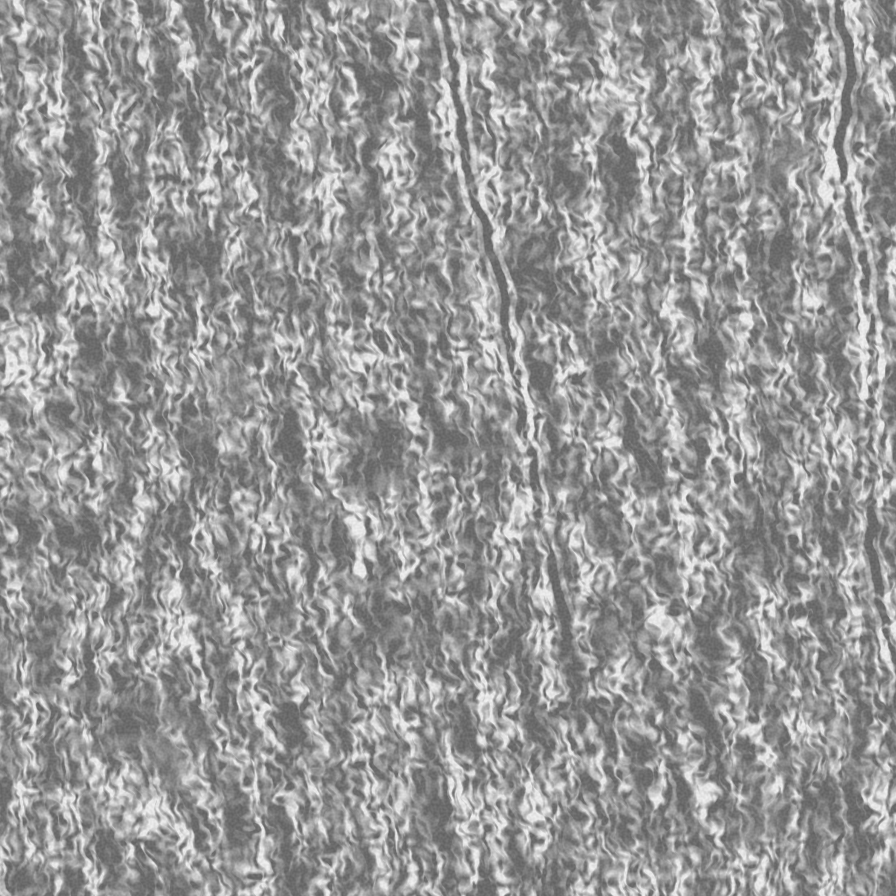
Reproduce this texture procedurally as a WebGL 1 fragment shader.

```glsl
precision highp float;
// Crinkled grey foil: glossy, broken upright ridges over a matt dark ground.
uniform vec2 u_resolution;

const float GROUND = 0.415;
const float MIDTONE = 0.585;
const float GLINT = 0.91;
const float WRINKLE_TONE = 0.57;

float hash(vec2 cell) {
  vec3 q = fract(cell.xyx * 0.1031);
  q += dot(q, q.yzx + 33.33);
  return fract((q.x + q.y) * q.z);
}

float cornerSlope(vec2 cell, vec2 offset) {
  float angle = 6.2832 * hash(cell);
  return dot(vec2(cos(angle), sin(angle)), offset);
}

// Gradient noise, about -0.7 to 0.7
float noise(vec2 p, float seed) {
  p += seed * vec2(37.3, 91.7);
  vec2 i = floor(p);
  vec2 f = p - i;
  vec2 u = f * f * f * (f * (f * 6.0 - 15.0) + 10.0);
  vec2 e = vec2(1.0, 0.0);
  float low = mix(cornerSlope(i, f), cornerSlope(i + e, f - e), u.x);
  float high = mix(cornerSlope(i + e.yx, f - e.yx), cornerSlope(i + 1.0, f - 1.0), u.x);
  return mix(low, high, u.y);
}

// Bright thin lines along the zero contours of the noise, centred on zero
float threads(vec2 p, float seed) {
  return 0.176 - abs(noise(p, seed));
}

float softMax(float a, float b, float softness) {
  float d = a - b;
  return 0.5 * (a + b + sqrt(d * d + softness * softness));
}

// Long dark crease with two lit rims, fading in and out along its length
float crease(vec2 p, float topX, float lean, float seed) {
  float wiggle = 0.009 * noise(p * vec2(4.0, 34.0), seed) + 0.03 * noise(p.yy * 4.0, seed);
  float d = abs(p.x - topX - lean * (1.0 - p.y) + wiggle);
  float valley = 1.0 - smoothstep(0.002, 0.006, d);
  float rim = 1.0 - smoothstep(0.0015, 0.005, abs(d - 0.009));
  float fade = smoothstep(0.15, 0.4, p.y + 0.5 * noise(p.yy * 5.0, seed + 1.0));
  return fade * (1.3 * rim - 1.5 * valley);
}

// Faint, mostly level wrinkles, present only in patches
float wrinkles(vec2 p, float seed) {
  vec2 bent = p + 0.012 * noise(p * 22.0, seed + 1.0);
  float line = 1.0 - smoothstep(0.0, 0.06, abs(noise(bent * vec2(2.6, 8.0), seed)));
  return line * smoothstep(-0.05, 0.2, noise(p * 4.5, seed + 2.0));
}

// Leaning, gently meandering coordinates that the ridges follow
vec2 ridgeSpace(vec2 p) {
  float meander = 0.035 * noise(p * 3.0, 1.0) + 0.011 * noise(p * vec2(24.0, 30.0), 2.0);
  float jitter = 0.005 * noise(p * 85.0, 3.0);
  float rise = 0.012 * noise(p * 28.0, 4.0);
  return p + vec2(0.13 * p.y + meander + jitter, rise);
}

float relief(vec2 p) {
  vec2 r = ridgeSpace(p);
  float band = noise(r * vec2(38.0, 10.0), 5.0) + 0.5 * noise(r * vec2(72.0, 28.0), 6.0);
  float detail = 3.2 * threads(r * vec2(68.0, 27.0), 7.0)
               + 1.9 * threads(r * vec2(115.0, 70.0), 8.0)
               + 2.3 * noise(r * vec2(150.0, 92.0), 9.0);
  float gloss = mix(0.6, 1.4, smoothstep(-0.25, 0.25, band));
  return 2.3 * band + gloss * detail;
}

void main() {
  vec2 p = gl_FragCoord.xy / u_resolution.y;

  // Ridges and creases
  float height = relief(p);
  height += crease(p, 0.49, 0.2, 10.0);
  height += crease(p, 0.93, 0.09, 13.0);

  // Reflected light, with a soft floor and ceiling
  float tone = softMax(MIDTONE + 0.175 * height, GROUND, 0.035);
  tone = -softMax(-tone, -GLINT, 0.03);

  // Level wrinkles and fine grain
  tone = mix(tone, WRINKLE_TONE, 0.5 * wrinkles(p, 16.0));
  tone += 0.07 * noise(p * 310.0, 20.0);

  gl_FragColor = vec4(vec3(tone), 1.0);
}
```
